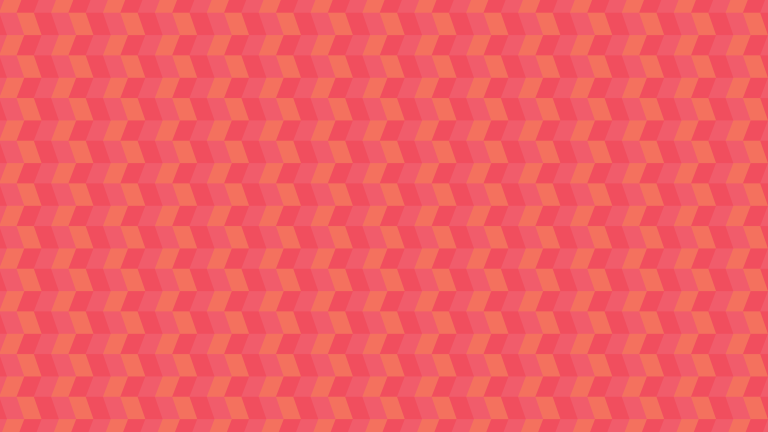
This pattern is drawn by a Shadertoy shader. Its source:

```glsl
// Zigzag bands of slanted parallelograms in three warm tints.
// A triangle wave bends vertical stripes; every second, shorter band
// shifts the colour order by one. Edges are smoothed by pixel width.

const vec2 TILE = vec2(0.1201, 0.09877);   // repeat size, canvas height = 1
const vec2 TILE_START = vec2(0.0382, 0.0294); // first repeat, from the top left
const float TALL_SHARE = 0.525;            // part of a repeat taken by the tall band
const float LEAN = 0.15;                   // sideways slant, in repeat widths
const float STRIPES = 3.0;                 // stripes per repeat

const vec3 ORANGE = vec3(0.955, 0.445, 0.370);
const vec3 RED    = vec3(0.945, 0.305, 0.370);
const vec3 PINK   = vec3(0.945, 0.360, 0.420);

vec3 tint(float index) {
    float k = mod(index, STRIPES);
    return k < 0.5 ? ORANGE : (k < 1.5 ? RED : PINK);
}

// Stripes of unit width, blended across the nearest edge
vec3 stripes(float x, float shift, float blur) {
    float edge = floor(x + 0.5);
    float side = smoothstep(-blur, blur, x - edge);
    return mix(tint(edge - 1.0 + shift), tint(edge + shift), side);
}

// Rises from 0 to 1 over the tall band, falls back over the short one
float zigzag(float t, float split) {
    return min(t / split, (1.0 - t) / (1.0 - split));
}

// 1 inside the tall band, 0 inside the short one
float tallBand(float t, float split, float blur) {
    float fromCentre = abs(fract(t - 0.5 * split + 0.5) - 0.5);
    return smoothstep(-blur, blur, 0.5 * split - fromCentre);
}

void mainImage(out vec4 fragColor, in vec2 fragCoord) {
    // Canvas units, with y running down from the top edge
    vec2 p = vec2(fragCoord.x, iResolution.y - fragCoord.y) / iResolution.y;
    vec2 cell = (p - TILE_START) / TILE;
    vec2 blur = 0.7 / (iResolution.y * TILE);

    // Slanted stripes
    float t = fract(cell.y);
    float x = STRIPES * (cell.x - LEAN * zigzag(t, TALL_SHARE));
    float stripeBlur = STRIPES * blur.x;
    vec3 tall = stripes(x, 0.0, stripeBlur);
    vec3 low = stripes(x, 1.0, stripeBlur);

    // Alternating bands
    vec3 colour = mix(low, tall, tallBand(t, TALL_SHARE, blur.y));
    fragColor = vec4(colour, 1.0);
}
```
